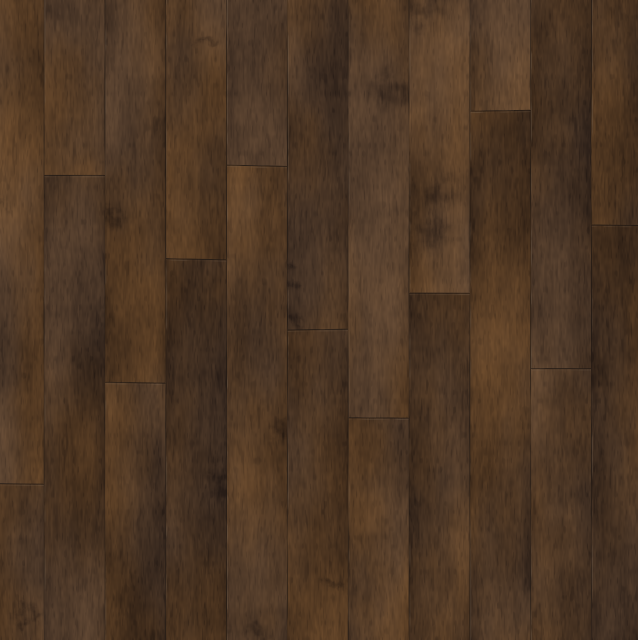
This texture is drawn by a Shadertoy shader. Its source:

```glsl
// Dark stained hardwood floor: narrow upright planks, each cut once by a staggered end joint.
// Layered value noise gives every board its own cloudy stain, knots and crisp fine grain;
// thin broken seams with a worn, pale bevel separate the boards.
#define PLANKS_ACROSS 10.49
#define FIRST_OFFSET 0.275
#define SEAM_HALF_WIDTH 0.0007
#define CLOUD_STRENGTH 1.15
#define GRAIN_STRENGTH 0.50
#define KNOT_STRENGTH 0.38
#define DARK_WOOD vec3(0.208, 0.148, 0.105)
#define LIGHT_WOOD vec3(0.410, 0.298, 0.198)
#define SEAM_COLOR vec3(0.125, 0.095, 0.075)
#define WORN_COLOR vec3(0.440, 0.370, 0.300)

// Each column: joint height, tone above it, tone below it.
const vec3 COLUMNS[11] = vec3[11](
    vec3(0.244, 0.58, 0.48), vec3(0.726, 0.45, 0.30), vec3(0.402, 0.60, 0.40),
    vec3(0.595, 0.62, 0.30), vec3(0.741, 0.50, 0.62), vec3(0.485, 0.40, 0.40),
    vec3(0.347, 0.62, 0.50), vec3(0.542, 0.58, 0.42), vec3(0.827, 0.60, 0.50),
    vec3(0.424, 0.42, 0.52), vec3(0.648, 0.45, 0.27));

float hash(vec2 p) {
    vec3 q = fract(vec3(p.xyx) * 0.1031);
    q += dot(q, q.yzx + 33.33);
    return fract((q.x + q.y) * q.z);
}

float noise(vec2 p) {
    vec2 cell = floor(p), f = fract(p);
    f = f * f * (3.0 - 2.0 * f);
    return mix(mix(hash(cell), hash(cell + vec2(1, 0)), f.x),
               mix(hash(cell + vec2(0, 1)), hash(cell + vec2(1, 1)), f.x), f.y);
}

float fbm(vec2 p) {
    float sum = 0.0, amplitude = 0.533;
    for (int octave = 0; octave < 4; octave++) {
        sum += amplitude * noise(p);
        p = p * 2.03 + 17.7;
        amplitude *= 0.5;
    }
    return sum;
}

// Darkness of a few smoky knots, p.x across the board and p.y along it.
float knots(vec2 p, float seed) {
    float dark = 0.0;
    vec2 warp = vec2(fbm(p * 5.0 + seed), fbm(p * 5.0 + seed + 50.0)) - 0.5;
    for (int k = 0; k < 4; k++) {
        vec2 id = vec2(seed, float(k) * 7.0 + 3.0);
        vec2 center = vec2(hash(id), hash(id + 11.0) * PLANKS_ACROSS);
        float size = mix(0.10, 0.30, hash(id + 23.0));
        vec2 d = (p - center + warp * 0.6) / (size * vec2(1.3, 0.8));
        dark += step(0.66, hash(id + 37.0)) * exp(-dot(d, d));
    }
    return min(dark, 1.0);
}

// Pixel coverage of a thin line of the given half width.
float lineMask(float dist, float halfWidth, float pixel) {
    float covered = min(abs(dist) + halfWidth, abs(dist) + 0.5 * pixel);
    return clamp((halfWidth + 0.5 * pixel - abs(dist)) / pixel, 0.0, 1.0) * step(0.0, covered);
}

void mainImage(out vec4 fragColor, in vec2 fragCoord) {
    vec2 uv = fragCoord / iResolution.xy;
    float pixel = 1.0 / min(iResolution.x, iResolution.y);

    // Find the board
    float u = uv.x * PLANKS_ACROSS + FIRST_OFFSET;
    float column = floor(u), across = u - column;
    vec3 plank = COLUMNS[clamp(int(column), 0, 10)];
    float tilt = (hash(vec2(column, 5.0)) - 0.5) * 0.004;
    float jointDist = uv.y - plank.x - tilt * (across - 0.5);
    float above = step(0.0, jointDist);
    float seed = column * 13.0 + above * 171.0 + 9.0;
    vec2 board = vec2(across, uv.y * PLANKS_ACROSS);

    // Cloudy stain, cross figure and darkened edges
    float tone = mix(plank.z, plank.y, above) + 0.03;
    tone += CLOUD_STRENGTH * (fbm(board * vec2(1.2, 0.42) + seed) - 0.5);
    tone += 0.25 * (fbm(board * vec2(1.5, 3.0) + seed * 2.0) - 0.5);
    float edge = min(across, 1.0 - across);
    float edgeNoise = noise(vec2(board.y * 0.7, seed + step(0.5, across) * 40.0));
    tone -= 0.30 * smoothstep(0.40, 0.75, edgeNoise) * exp(-edge * 9.0);
    tone -= KNOT_STRENGTH * knots(board, seed);

    // Soft streaks, crisp hair-thin fibres and short dark pores
    float wander = 0.003 * noise(vec2(column * 3.0, uv.y * 9.0));
    vec2 fibre = vec2(uv.x + wander, uv.y);
    float streak = fbm(fibre * vec2(110.0, 4.0) + seed) - 0.5;
    float strand = noise(fibre * vec2(300.0, 45.0) + seed) - 0.5;
    float hair = noise(fibre * vec2(460.0, 110.0) + seed * 2.0) - 0.5;
    float pore = smoothstep(0.66, 0.92, noise(fibre * vec2(360.0, 75.0) + seed * 3.0));
    tone += GRAIN_STRENGTH * (0.45 * streak + 0.40 * strand + 0.40 * hair - 0.32 * pore + 0.04);

    // Colour, shifting between grey brown and amber
    vec3 color = mix(DARK_WOOD, LIGHT_WOOD, clamp(tone, -0.25, 1.2));
    float amber = smoothstep(0.25, 0.75, fbm(board * vec2(0.8, 0.35) + seed * 5.0));
    color *= mix(vec3(0.98, 1.0, 1.07), vec3(1.03, 0.98, 0.86), amber);

    // Broken seams, end joints and worn bevels
    float seamDist = (across - step(0.5, across)) / PLANKS_ACROSS;
    float seamId = floor(u + 0.5) * 9.0;
    float wear = smoothstep(0.45, 0.75, fbm(vec2(uv.y * 30.0, seamId)));
    float depth = smoothstep(0.25, 0.7, fbm(vec2(uv.y * 14.0, seamId + 4.0)));
    float jointWear = noise(vec2(u * 7.0, 3.0));
    float bevel = 0.42 * wear * lineMask(seamDist - 0.0014, 0.0007, pixel);
    bevel = max(bevel, 0.35 * jointWear * lineMask(jointDist + 0.0022, 0.0008, pixel));
    color = mix(color, WORN_COLOR, bevel);
    float seam = lineMask(seamDist, SEAM_HALF_WIDTH, pixel) * mix(0.25, 0.75, depth);
    float joint = lineMask(jointDist, SEAM_HALF_WIDTH, pixel) * mix(0.95, 0.6, jointWear);
    color = mix(color, SEAM_COLOR, max(seam, joint));

    fragColor = vec4(color, 1.0);
}
```
